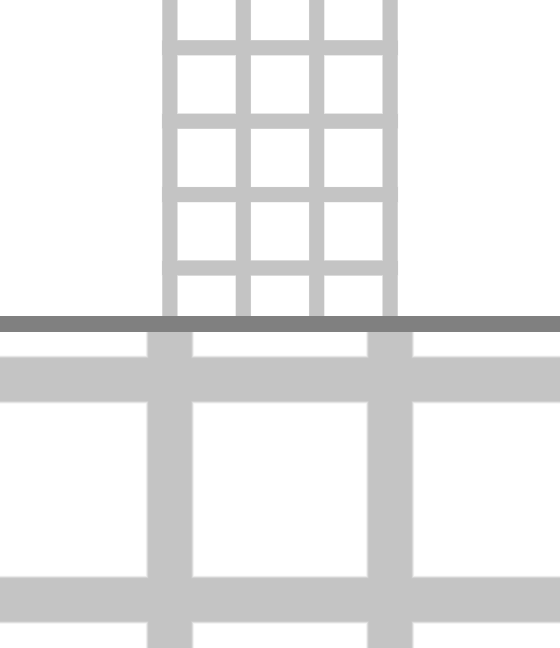
Top: the whole. Bottom: its middle third, enlarged.
Write a WebGL 2 fragment shader that draws this pattern.

```glsl
#version 300 es
precision highp float;

uniform vec2 u_resolution;
out vec4 fragColor;

// Lengths are fractions of the canvas height
const float PITCH = 0.2323;
const float BAR_HALF_WIDTH = 0.0241;
const float LOWEST_BAR_Y = 0.1519;
const float COLUMNS = 3.0;
const float BAR_OVERHANG = 0.001;
const float EDGE_SOFTNESS = 0.0021;

const vec3 PAPER_WHITE = vec3(1.0);
const vec3 BAR_GRAY = vec3(0.77);

// Signed distance to the nearest of evenly spaced bars
float repeatedBars(float position, float pitch, float halfWidth) {
    float offset = (fract(position / pitch + 0.5) - 0.5) * pitch;
    return abs(offset) - halfWidth;
}

// Signed distance to a centred strip
float strip(float position, float halfWidth) {
    return abs(position) - halfWidth;
}

float coverage(float dist, float softness) {
    return 1.0 - smoothstep(-softness, softness, dist);
}

void main() {
    vec2 p = gl_FragCoord.xy / u_resolution.y;
    p.x -= 0.5 * u_resolution.x / u_resolution.y;
    float softness = max(EDGE_SOFTNESS, 0.6 / u_resolution.y);

    // Uprights border every column
    float halfLattice = 0.5 * COLUMNS * PITCH + BAR_HALF_WIDTH;
    float uprights = repeatedBars(p.x - 0.5 * PITCH, PITCH, BAR_HALF_WIDTH);
    uprights = max(uprights, strip(p.x, halfLattice));

    // Crossbars end just past the outer uprights
    float crossbars = repeatedBars(p.y - LOWEST_BAR_Y, PITCH, BAR_HALF_WIDTH);
    crossbars = max(crossbars, strip(p.x, halfLattice + BAR_OVERHANG));

    float lattice = coverage(min(uprights, crossbars), softness);
    fragColor = vec4(mix(PAPER_WHITE, BAR_GRAY, lattice), 1.0);
}
```
